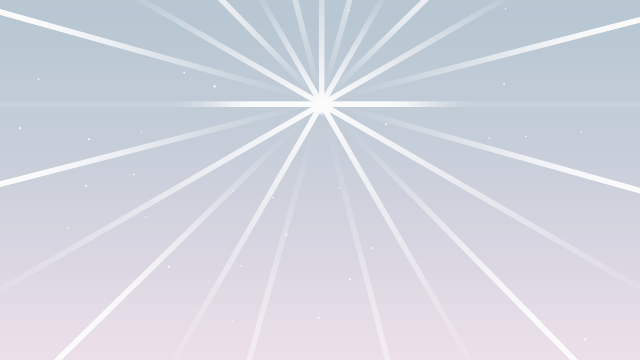
Write a Shadertoy shader that draws this background.

```glsl
const vec3 WHITE = vec3(0.985, 0.985, 0.99);

float hash(vec2 p) {
    return fract(sin(dot(p, vec2(127.1, 311.7))) * 43758.5);
}

// Vertical blend from cool blue-grey down to pale pink
vec3 skyColor(float y) {
    vec3 sky = mix(vec3(0.93, 0.88, 0.92), vec3(0.82, 0.825, 0.87), smoothstep(-0.08, 0.48, y));
    sky = mix(sky, vec3(0.76, 0.80, 0.845), smoothstep(0.35, 0.72, y));
    return mix(sky, vec3(0.722, 0.78, 0.825), smoothstep(0.65, 1.0, y));
}

// Coverage of a ray that leaves the origin along dir
float rayShape(vec2 p, vec2 dir, float pixel) {
    float across = abs(p.x * dir.y - p.y * dir.x);
    float front = smoothstep(-pixel, pixel, dot(p, dir));
    return front * (1.0 - smoothstep(0.0078 - pixel * 0.5, 0.0078 + pixel * 0.5, across));
}

// Sparse dots, one candidate per grid cell
float stars(vec2 p, float pixel) {
    vec2 grid = p * 7.0;
    vec2 cell = floor(grid);
    vec2 spot = 0.15 + 0.7 * vec2(hash(cell), hash(cell + 31.7));
    float size = mix(0.0013, 0.0034, hash(cell + 73.3));
    float dist = length(grid - cell - spot) / 7.0;
    float present = step(0.55, hash(cell + 11.9));
    return present * (1.0 - smoothstep(size - pixel * 0.5, size + pixel * 0.5, dist));
}

void mainImage(out vec4 fragColor, in vec2 fragCoord) {
    vec2 uv = fragCoord / iResolution.y;
    float aspect = iResolution.x / iResolution.y;
    float pixel = 1.0 / iResolution.y;
    vec2 center = vec2(0.5026 * aspect, 0.7106);
    vec2 p = uv - center;

    // Fraction of the way from the hub to the canvas border
    vec2 border = mix(center, vec2(aspect, 1.0) - center, step(0.0, p));
    vec2 ratio = abs(p) / border;
    float reach = max(ratio.x, ratio.y);

    // Even rays fade outwards, odd rays brighten outwards
    float light = 0.0;
    for (int i = 0; i < 24; i++) {
        if (i == 18) continue;
        bool odd = i % 2 == 1;
        float angle = radians(15.0 * float(i) - (odd ? 0.6 : 0.0));
        vec2 dir = vec2(cos(angle), sin(angle));
        vec2 q = odd ? p - vec2(-0.001, 0.007) : p;
        float glow = mix(1.0, 0.10, reach);
        if (odd) {
            float steep = abs(dir.y);
            float peak = steep > 0.9 ? 0.45 : (dir.y > 0.5 ? 0.75 : 1.0);
            glow = peak * smoothstep(0.02, 1.0, mix(reach, sqrt(reach), 0.2));
        } else if (i % 12 == 0) {
            glow = mix(1.0, 0.13, smoothstep(0.17, 0.42, abs(p.x)));
        } else if (i == 6) {
            glow = mix(1.0, 0.4, reach);
        }
        light = max(light, glow * rayShape(q, dir, pixel));
    }

    // Soft bright hub
    light = max(light, 1.0 - smoothstep(0.018, 0.036, length(p)));

    vec3 color = mix(skyColor(uv.y), WHITE, light);
    color = mix(color, WHITE, 0.9 * stars(uv, pixel));
    fragColor = vec4(color, 1.0);
}
```
